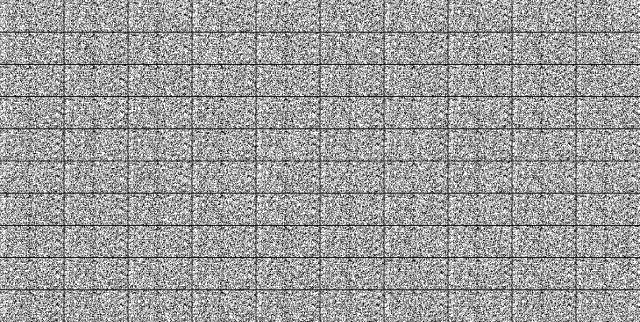
Reproduce this pattern procedurally as a Shadertoy shader.

```glsl
// Ten by ten tiles of very fine black and white grain, parted by thin dark lines.
// Each tile repeats one hashed grain field with a few grains changed;
// averaging over the pixel footprint blends the grain into greys.

const vec2  TILES      = vec2(10.0);         // repeats across and down
const vec2  GRAINS     = vec2(119.0, 60.0);  // grains across and down one tile
const float INK_SHARE  = 0.37;               // share of black grains
const float PALE_DROP  = 0.05;               // less ink near a tile's left edge
const float PALE_REACH = 0.3;                // extent of that paler band, in tiles
const float CHANGED    = 0.2;                // share of grains that differ per tile
const float LINE_WIDTH = 0.0013;             // in canvas widths
const float INK        = 0.01;
const float PAPER      = 1.0;
const int   TAPS       = 8;                  // filter samples per axis

float hash(vec2 p) {
    return fract(sin(dot(p, vec2(12.9898, 78.233))) * 43758.5453);
}

// Black or white grain at a position measured in tiles
float grain(vec2 p) {
    vec2 tile = floor(p);
    vec2 local = fract(p);
    vec2 cell = floor(local * GRAINS);
    float changed = step(hash(cell + tile * 91.7 + 5.3), CHANGED);
    float value = hash(cell + changed * (tile + 1.0) * 17.31);
    float ink = INK_SHARE - PALE_DROP * (1.0 - smoothstep(0.0, PALE_REACH, local.x));
    return mix(INK, PAPER, step(ink, value));
}

// 1 on the inner tile borders, 0 elsewhere
float borderLine(vec2 p, vec2 tileSize) {
    vec2 border = clamp(floor(p + 0.5), vec2(1.0), TILES - 1.0);
    vec2 gap = abs(p - border) * tileSize;
    return step(min(gap.x, gap.y), 0.5 * LINE_WIDTH);
}

void mainImage(out vec4 fragColor, in vec2 fragCoord) {
    // Tile size in canvas widths
    vec2 tileSize = vec2(1.0, iResolution.y / iResolution.x) / TILES;
    float sum = 0.0;

    // Average over the area of one pixel
    for (int j = 0; j < TAPS; j++) {
        for (int i = 0; i < TAPS; i++) {
            vec2 offset = (vec2(i, j) + 0.5) / float(TAPS) - 0.5;
            vec2 p = (fragCoord + offset) / iResolution.xy * TILES;
            sum += mix(grain(p), INK, borderLine(p, tileSize));
        }
    }
    fragColor = vec4(vec3(sum / float(TAPS * TAPS)), 1.0);
}
```
